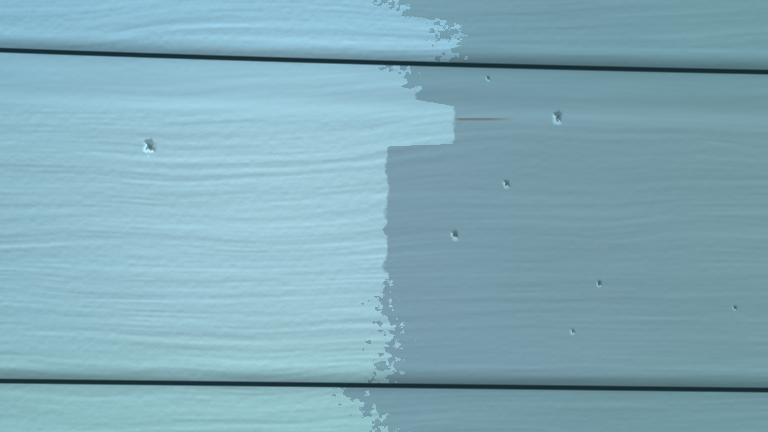
Give the GLSL for this texture, as a Shadertoy shader.

```glsl
// Painted wooden siding: grooved boards, half covered by a fresh light blue coat.

float hash(vec2 p) {
    p = fract(p * vec2(0.1031, 0.1137));
    p += dot(p, p.yx + 33.33);
    return fract((p.x + p.y) * p.x * 7.31 + p.y * 91.7);
}

float noise(vec2 p) {
    vec2 i = floor(p), f = fract(p);
    f = f * f * (3.0 - 2.0 * f);
    return mix(mix(hash(i), hash(i + vec2(1, 0)), f.x),
               mix(hash(i + vec2(0, 1)), hash(i + vec2(1, 1)), f.x), f.y);
}

float fbm(vec2 p) {
    float sum = 0.0, amp = 0.5;
    for (int i = 0; i < 4; i++) {
        sum += amp * noise(p);
        p = p * 2.03 + 17.3;
        amp *= 0.5;
    }
    return sum;
}

// Relief of the wood: long wavy ridges, thin fibres and paint bumps.
float relief(vec2 p) {
    float warp = 5.0 * noise(p * vec2(1.7, 4.0)) + 1.2 * noise(p * vec2(5.0, 9.0) + 8.0);
    float ridges = noise(vec2(p.x * 2.2, p.y * 72.0 + warp));
    float fibres = noise(vec2(p.x * 9.0 + 40.0, p.y * 150.0 + warp * 2.0));
    return ridges * 0.6 + fibres * 0.25 + fbm(p * vec2(65.0, 95.0)) * 0.4;
}

// Right border of the fresh coat; y runs downward from the top.
float coatEdge(float y, float upper, float lower) {
    float top = mix(0.885, 0.925, smoothstep(0.0, 0.035, y));
    top = mix(top, 1.03, smoothstep(0.034, 0.05, y));
    float middle = mix(0.91, 0.96, smoothstep(0.14, 0.23, y));
    middle = mix(middle, 1.053, smoothstep(0.228, 0.248, y));
    middle = mix(middle, 0.897 - 0.02 * (y - 0.34), smoothstep(0.332, 0.34, y));
    float bottom = mix(0.80, 0.885, smoothstep(0.90, 1.0, y));
    return y < upper ? top : (y < lower ? middle : bottom);
}

// Shade one groove: x is the brightness factor, y the dark gap.
vec2 groove(float s, float aa) {
    float above = 1.0 - smoothstep(-aa, aa, s);
    float bevel = smoothstep(-0.042, -0.003, s) * above;
    float lip = exp(-pow((s + 0.047) / 0.006, 2.0));
    float shadow = exp(-max(s, 0.0) * 75.0) * (1.0 - above);
    float gap = 1.0 - smoothstep(0.0025, 0.0055 + aa, abs(s));
    return vec2(1.0 - 0.27 * bevel + 0.035 * lip - 0.17 * shadow, gap);
}

void mainImage(out vec4 fragColor, in vec2 fragCoord) {
    vec2 p = fragCoord / iResolution.y;
    p.y = 1.0 - p.y;
    float aa = 1.0 / iResolution.y;
    float across = p.x / 1.778;

    // Slightly tilted gaps between the boards
    float upper = 0.116 + 0.066 * across - 0.015 * across * across;
    float lower = 0.882 + 0.021 * across;

    // Ragged coat border with dry brush flecks
    float dry = smoothstep(0.60, 0.72, p.y) + 1.0 - smoothstep(0.16, 0.24, p.y);
    float ragged = (fbm(p * vec2(45.0, 60.0)) - 0.47) * 0.026;
    float flecks = (fbm(p * vec2(75.0, 95.0) + 5.0) - 0.43) * 0.20 * clamp(dry, 0.0, 1.0);
    float inside = coatEdge(p.y, upper, lower) - p.x + ragged + flecks;
    float coat = smoothstep(-0.002 - aa, 0.002 + aa, inside);

    // Base tones under a soft light near the middle of the fresh coat
    float glow = exp(-dot((p - vec2(0.68, 0.50)) * vec2(1.5, 1.6), (p - vec2(0.68, 0.50)) * vec2(1.5, 1.6)));
    vec3 fresh = mix(vec3(0.515, 0.69, 0.75), vec3(0.62, 0.785, 0.84), glow);
    fresh += vec3(-0.01, 0.015, 0.045) * (1.0 - smoothstep(0.0, 0.4, p.y));
    fresh += vec3(0.0, 0.015, -0.015) * smoothstep(0.6, 1.0, p.y);
    vec3 old = mix(vec3(0.475, 0.61, 0.67), vec3(0.455, 0.60, 0.64), smoothstep(0.9, 1.75, p.x));
    old += vec3(-0.015, 0.01, 0.01) * (1.0 - smoothstep(0.15, 0.32, p.y));
    old += vec3(-0.015, 0.0, -0.01) * smoothstep(0.75, 1.0, p.y);
    vec3 col = mix(old, fresh, coat);

    // Shallow trough and shoulder along the head of the main board
    float s = p.y - upper;
    col *= 1.0 - 0.035 * exp(-pow((s - 0.075) / 0.025, 2.0))
               + 0.045 * exp(-pow((s - 0.112) / 0.018, 2.0));

    // Grain lit from above
    float slope = relief(p + vec2(0.001, 0.0045)) - relief(p - vec2(0.001, 0.0015));
    float flatHead = 1.0 - 0.55 * smoothstep(0.0, 0.02, s) * (1.0 - smoothstep(0.11, 0.15, s));
    col *= 1.0 + slope * mix(0.10, 0.19, coat) * flatHead;
    col *= 0.97 + 0.06 * fbm(vec2(p.x * 3.0, p.y * 22.0));

    // Small knots and chips: position and radius
    vec3 marks[8] = vec3[8](
        vec3(0.345, 0.340, 0.014), vec3(1.290, 0.272, 0.012), vec3(1.053, 0.544, 0.009),
        vec3(1.173, 0.426, 0.008), vec3(1.387, 0.656, 0.005), vec3(1.326, 0.768, 0.005),
        vec3(1.701, 0.713, 0.004), vec3(1.130, 0.181, 0.004));
    for (int i = 0; i < 8; i++) {
        vec2 d = p - marks[i].xy;
        float r = marks[i].z;
        float dist = length(d * vec2(1.2, 0.9)) + (noise(p * 160.0) - 0.5) * r * 0.7;
        float ring = exp(-pow((dist - r * 0.75) / (r * 0.25 + aa), 2.0));
        float pit = 1.0 - smoothstep(r * 0.2, r * 0.5 + aa, dist);
        col *= 1.0 - ring * 0.25 * sign(d.x - d.y);
        col = mix(col, vec3(0.22, 0.30, 0.31), pit * 0.65);
    }

    // Bare brown scratch beside the coat
    float scratch = smoothstep(1.05, 1.065, p.x) * (1.0 - smoothstep(1.12, 1.20, p.x));
    scratch *= 1.0 - smoothstep(0.001, 0.002 + aa, abs(p.y - 0.276));
    col = mix(col, vec3(0.42, 0.43, 0.40), scratch * 0.7);

    // Bevels and dark gaps
    vec2 g1 = groove(s, aa), g2 = groove(p.y - lower, aa);
    col *= g1.x * g2.x;
    col = mix(col, vec3(0.07, 0.15, 0.17), max(g1.y, g2.y) * 0.93);
    fragColor = vec4(clamp(col, 0.0, 1.0), 1.0);
}
```
